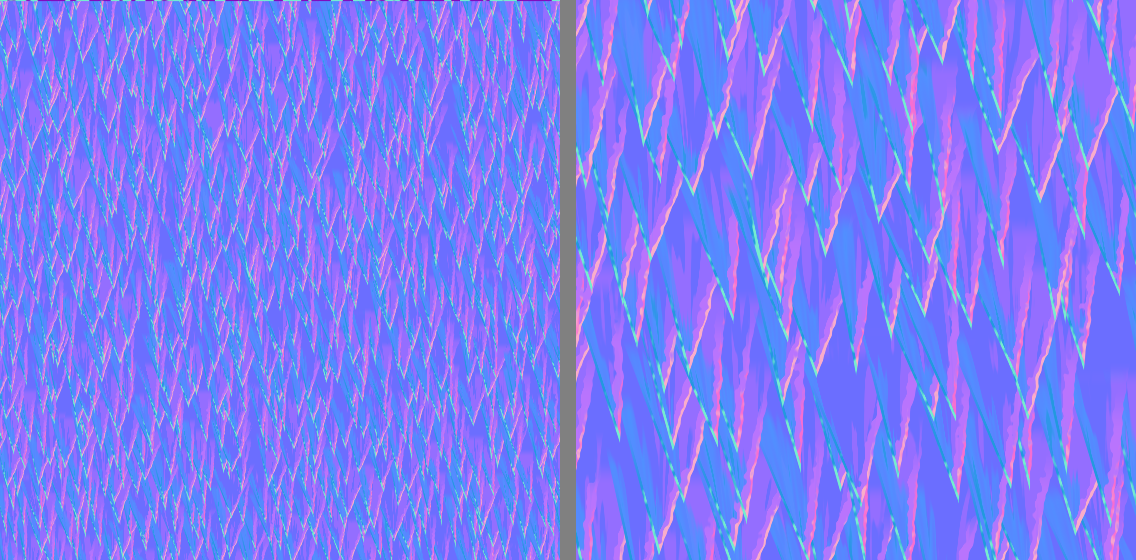
Left, the full canvas; right, a detail of the centre.
A Shadertoy shader for this texture map:

```glsl
// Normal-map style plumage: pointed blades hang downward and overlap like shingles.
// Rows of jittered blades are painted from the lowest tip to the highest, each with
// a blue left flank, a violet right flank, crisp streaks and bright rims at its tip.

#define COLUMNS 20.0      // blade cells across
#define ROWS 40.0         // blade cells upward
#define BLADE_LENGTH 0.099
#define RIM_LEFT 0.0013   // width of the teal rim
#define RIM_RIGHT 0.0030  // width of the pink rim
#define FLANK 0.013       // width of the blue flank
#define STREAKS 11.0      // streaks per unit of slope

const vec3 PERIWINKLE = vec3(0.42, 0.43, 1.00);
const vec3 VIOLET     = vec3(0.58, 0.43, 1.00);
const vec3 BLUE       = vec3(0.31, 0.57, 1.00);
const vec3 TEAL       = vec3(0.13, 0.60, 0.87);
const vec3 MINT       = vec3(0.46, 0.93, 0.81);
const vec3 ORCHID     = vec3(0.75, 0.46, 0.99);
const vec3 PINK       = vec3(0.97, 0.43, 0.82);
const vec3 PEACH      = vec3(0.98, 0.68, 0.79);

vec2 hash2(vec2 p) {
    vec3 q = fract(p.xyx * vec3(0.1031, 0.1030, 0.0973));
    q += dot(q, q.yzx + 33.33);
    return fract((q.xx + q.yz) * q.zy);
}

// Gradient noise, about -0.7 to 0.7
float noise(vec2 p) {
    vec2 i = floor(p), f = p - i;
    vec2 u = f * f * f * (f * (f * 6.0 - 15.0) + 10.0);
    vec2 e = vec2(0.0, 1.0);
    float a = dot(hash2(i) * 2.0 - 1.0, f);
    float b = dot(hash2(i + e.yx) * 2.0 - 1.0, f - e.yx);
    float c = dot(hash2(i + e.xy) * 2.0 - 1.0, f - e.xy);
    float d = dot(hash2(i + e.yy) * 2.0 - 1.0, f - e.yy);
    return mix(mix(a, b, u.x), mix(c, d, u.x), u.y);
}

// Colour and coverage of one blade; q is measured upward from its tip
vec4 blade(vec2 q, vec2 seed, float grain, float px) {
    vec2 shape = hash2(seed + 17.0), look = hash2(seed + 71.0);
    float y = max(q.y, 0.0);
    float slopeLeft = mix(0.18, 0.45, shape.x);
    float slopeRight = mix(0.03, 0.46, shape.y * sqrt(shape.y));
    float wobble = noise(vec2(y * 60.0, look.x * 90.0)) + 0.4 * noise(vec2(y * 220.0, look.y * 90.0));
    wobble *= 0.003 * smoothstep(0.0, 0.02, y);
    float left = q.x + slopeLeft * q.y;
    float right = slopeRight * q.y + wobble - q.x;
    float cover = smoothstep(-px, px, min(left, right))
                * (1.0 - smoothstep(0.85, 1.0, q.y / BLADE_LENGTH));
    if (cover <= 0.0) return vec4(0.0);

    // Streaks converge on the tip
    float fan = q.x / (y + 0.02);
    float broad = noise(vec2(fan * STREAKS, y * 14.0) + look * 60.0);
    float fine = noise(vec2(fan * STREAKS * 2.6, y * 24.0) + look.yx * 80.0);

    // Two flat flanks, split crisply
    float across = left / max(left + right, 1e-4);
    float side = across + 1.1 * broad + 0.7 * fine + 0.5 * (look.x - 0.5);
    vec3 col = mix(PERIWINKLE, VIOLET, smoothstep(0.50, 0.60, side));

    // Blue flank with a streaked border and fine teal lines
    float band = FLANK * mix(0.3, 1.35, look.y);
    float flank = 1.0 - smoothstep(0.75 * band, band, left + 0.010 * broad + 0.008 * fine);
    col = mix(col, BLUE, flank * clamp(0.80 + 0.7 * fine, 0.0, 1.0));
    col = mix(col, TEAL, 0.7 * flank * smoothstep(0.24, 0.34, fine));

    // Orchid margin on the right, and a grainy pink or peach rim
    float reach = mix(0.03, 0.07, look.x);
    float fade = 1.0 - smoothstep(0.6, 1.2, y / reach + 0.9 * grain);
    float rim = RIM_RIGHT * (0.9 + 1.1 * grain);
    float margin = rim + 0.0022 + 0.003 * broad;
    float glow = 1.0 - smoothstep(margin - px, margin + px, right);
    col = mix(col, ORCHID, 0.85 * glow * (1.0 - smoothstep(0.055, 0.085, y)));
    vec3 rimColor = mix(PINK, PEACH, smoothstep(0.06, 0.26, slopeRight + 0.35 * grain));
    float rimMask = 1.0 - smoothstep(0.65 * rim - px, 0.65 * rim + px, right);
    col = mix(col, rimColor, rimMask * fade);

    // Thin left rim: mint towards the tip, teal further up
    float edge = 1.0 - smoothstep(RIM_LEFT, RIM_LEFT + 1.5 * px, left);
    float tipness = 0.55 - y / reach + 1.1 * grain;
    vec3 edgeColor = mix(TEAL, MINT, smoothstep(-0.2, 0.4, tipness));
    col = mix(col, edgeColor, edge * (1.0 - smoothstep(0.03, 0.08, y)));
    return vec4(col, cover);
}

void mainImage(out vec4 fragColor, in vec2 fragCoord) {
    vec2 p = fragCoord / iResolution.y;
    float px = 0.6 / iResolution.y;
    vec2 grid = vec2(COLUMNS, ROWS);
    vec2 home = floor(p * grid);
    float grain = noise(p * vec2(260.0, 170.0));
    vec3 col = PERIWINKLE;

    // Paint low tips first so that higher blades lie on top
    for (int j = -4; j <= 0; j++) {
        for (int i = -1; i <= 1; i++) {
            vec2 cell = home + vec2(i, j);
            vec2 jitter = hash2(cell + 200.0);
            jitter.x = fract(0.618 * cell.y + 0.65 * jitter.x);
            vec2 tip = (cell + jitter) / grid;
            vec4 layer = blade(p - tip, cell + 300.0, grain, px);
            col = mix(col, layer.rgb, layer.a);
        }
    }

    // Dashed seam along the top border
    float dash = smoothstep(-0.05, 0.05, noise(vec2(p.x * 60.0, 7.5)));
    vec3 seam = mix(MINT, vec3(0.50, 0.05, 0.75), dash);
    col = mix(col, seam, smoothstep(0.998 - px, 0.998 + px, p.y));
    fragColor = vec4(col, 1.0);
}
```
